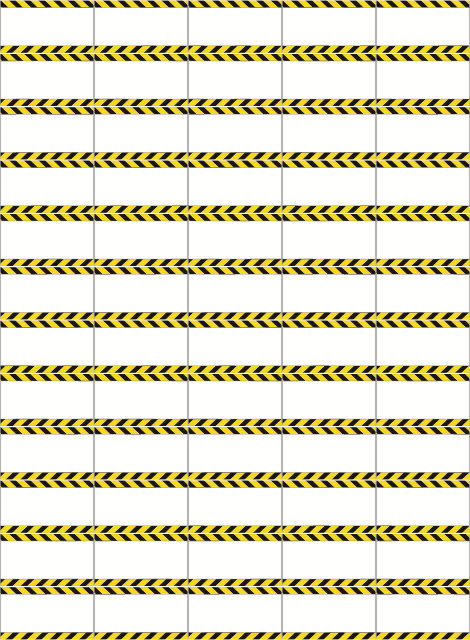
Give the GLSL for this pattern, as a Shadertoy shader.

```glsl
// Sheet of blank white labels, 5 across and 12 down, with hazard tape along
// the top and bottom of each. Every cell folds vertically, so one slanted stripe
// formula gives both bands; hashes vary stripe phase and the printed edge lines.

float hash(vec2 p) {
    return fract(sin(dot(p, vec2(127.1, 311.7))) * 43758.5453);
}

// Share of a pixel of size px covered by the span from lo to hi
float span(float x, float lo, float hi, float px) {
    return clamp((min(x + 0.5 * px, hi) - max(x - 0.5 * px, lo)) / px, 0.0, 1.0);
}

void mainImage(out vec4 fragColor, in vec2 fragCoord) {
    // One unit is the height of a cell
    vec2 cellSize = vec2(1.7625, 1.0);
    vec2 p = fragCoord / iResolution.xy * vec2(5.0, 12.0) * cellSize;
    float px = 12.0 / iResolution.y;
    vec2 cell = floor(p / cellSize);
    vec2 q = p - (cell + 0.5) * cellSize;
    float side = step(0.0, q.y);
    vec2 bandId = cell + vec2(0.0, side * 37.0);

    // Label outline and depth inward from its top or bottom edge
    vec2 halfSize = vec2(0.871, 0.489);
    float depth = halfSize.y - abs(q.y);
    float across = span(q.x, -halfSize.x, halfSize.x, 0.8 * px);
    float down = span(depth, 0.0, 2.0, px);
    vec3 col = vec3(1.0, 1.0, 0.995);

    // Thin grey side rules
    float rule = span(abs(q.x), halfSize.x - 0.009, halfSize.x, px);
    col = mix(col, vec3(0.36, 0.35, 0.35), rule * down);

    // Slanted stripes, mirrored between the two bands
    float period = 0.275;
    float phase = 0.10 + 0.05 * (hash(bandId) - 0.5) + 0.22 * side;
    float s = (q.x + halfSize.x - 1.05 * depth) / period - phase;
    float stripeDist = (abs(fract(s) - 0.5) - 0.22) * period / 1.45;
    float black = clamp(0.5 - stripeDist / (0.8 * px), 0.0, 1.0);
    vec3 yellow = vec3(0.955, 0.855, 0.14);
    yellow.g -= 0.02 * hash(bandId + floor(s) * 3.1);
    vec3 tape = mix(yellow, vec3(0.105, 0.085, 0.095), black);
    float band = span(depth, 0.0, 0.129, 0.8 * px);
    col = mix(col, tape, band * across);

    // Fine edge rules; the inner one is dark in uneven lengths
    float outer = span(depth, 0.0, 0.005, px);
    float inner = span(depth, 0.127, 0.137, px);
    float piece = floor((q.x + halfSize.x) / 0.29);
    float ink = 0.42 + 0.5 * step(0.75, hash(bandId + piece * 7.3));
    col = mix(col, vec3(0.20, 0.18, 0.17), (0.25 * outer + ink * inner) * across);

    fragColor = vec4(col, 1.0);
}
```
